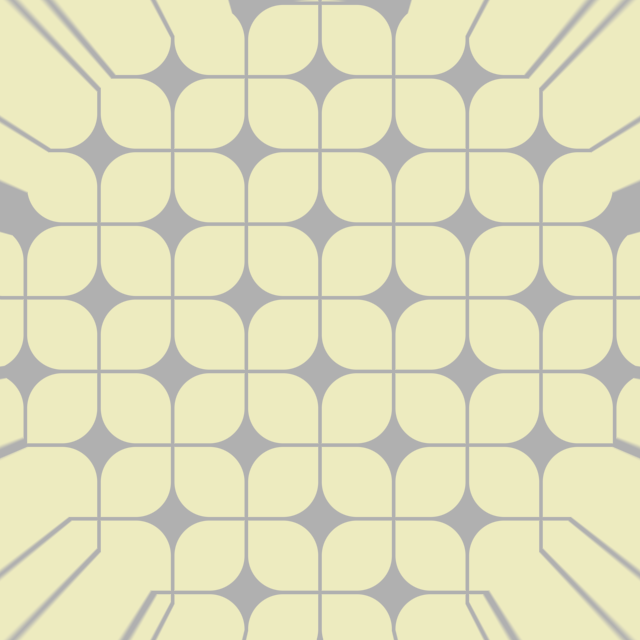
Give the GLSL for this pattern, as a WebGL 1 fragment shader.

```glsl
precision highp float;

uniform vec2 u_resolution;

const vec3 CREAM = vec3(0.93, 0.92, 0.75);
const vec3 GROUT = vec3(0.69, 0.69, 0.69);

const float CELL = 0.1151;         // lattice spacing
const float GROUT_WIDTH = 0.0056;  // line between two leaves
const float LENS_RADIUS = 0.4985;  // beyond this the pattern streaks outward
const float LATTICE_SHIFT = -0.0804;
const float EDGE_SOFTNESS = 0.0013;
const float STREAK_BLUR = 0.012;   // extra softness per unit of streak length

// Hold points outside the circle at its rim, so they smear radially.
vec2 clampToCircle(vec2 p, float radius) {
  return p * min(1.0, radius / max(length(p), 1e-5));
}

// Square with a separate corner radius for each diagonal pair.
float leafDistance(vec2 p, float halfSize, float diagonal) {
  float radius = p.x * p.y * diagonal > 0.0 ? halfSize : 0.0;
  vec2 q = abs(p) - halfSize + radius;
  return length(max(q, 0.0)) + min(max(q.x, q.y), 0.0) - radius;
}

// Leaves alternate direction, leaving four-pointed stars between them.
float leafLattice(vec2 p, float cell, float gap) {
  vec2 id = floor(p / cell);
  vec2 local = p - (id + 0.5) * cell;
  float diagonal = 1.0 - 2.0 * mod(id.x + id.y, 2.0);
  return leafDistance(local, 0.5 * (cell - gap), diagonal);
}

void main() {
  float canvas = min(u_resolution.x, u_resolution.y);
  vec2 p = (gl_FragCoord.xy - 0.5 * u_resolution) / canvas;

  // Flat centre, radial streaks around it
  vec2 sampleAt = clampToCircle(p, LENS_RADIUS);
  float streak = length(p - sampleAt);

  float d = leafLattice(sampleAt - vec2(0.0, LATTICE_SHIFT), CELL, GROUT_WIDTH);
  float soft = max(EDGE_SOFTNESS, 0.75 / canvas) + STREAK_BLUR * streak;
  float grout = smoothstep(-soft, soft, d);

  gl_FragColor = vec4(mix(CREAM, GROUT, grout), 1.0);
}
```
